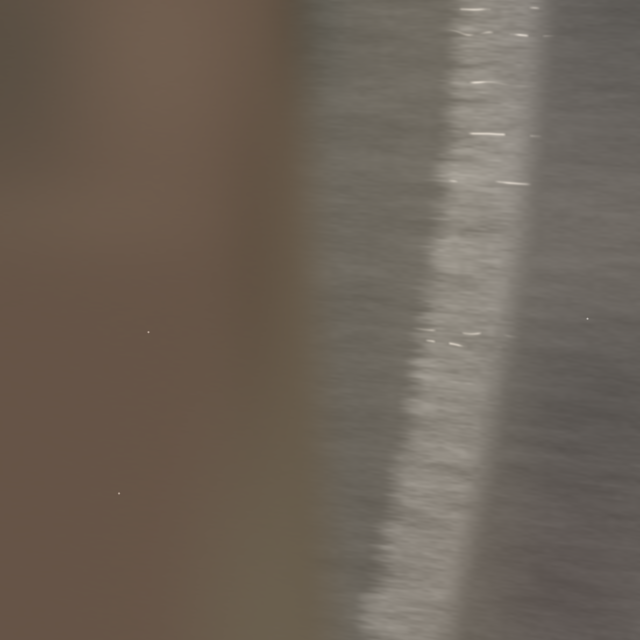
This texture is drawn by a WebGL 2 fragment shader. Its source:

```glsl
#version 300 es
precision highp float;
// Brushed metal: warm brown on the left, grey on the right, with a curved bright sheen.
// Broad soft patches set the tone; stretched value noise adds the brushed grain,
// and thin glints gather in rows across the sheen.
uniform vec2 u_resolution;
out vec4 outColor;

const vec3 BROWN = vec3(0.400, 0.330, 0.277);
const vec3 OLIVE = vec3(0.408, 0.362, 0.298);
const vec3 GREY = vec3(0.430, 0.410, 0.373);
const vec3 STEEL = vec3(0.405, 0.387, 0.368);
const vec3 SHEEN = vec3(0.165, 0.163, 0.162);
const vec3 GLINT = vec3(0.26, 0.25, 0.24);
const float GRAIN_STRENGTH = 0.085;
const float FINE_STRENGTH = 0.012;
const float SPECK_RADIUS = 0.0028;
const int ROW_COUNT = 8;
const float GLINT_ROWS[8] = float[8](0.990, 0.950, 0.873, 0.797, 0.718, 0.580, 0.482, 0.464);
const int SPECK_COUNT = 3;
const vec2 SPECKS[3] = vec2[3](vec2(0.232, 0.481), vec2(0.186, 0.229), vec2(0.918, 0.502));

float hash(vec2 p) {
    vec3 q = fract(vec3(p.xyx) * 0.1031);
    q += dot(q, q.yzx + 33.33);
    return fract((q.x + q.y) * q.z);
}

float noise(vec2 p) {
    vec2 i = floor(p), f = fract(p);
    f = f * f * (3.0 - 2.0 * f);
    return mix(mix(hash(i), hash(i + vec2(1, 0)), f.x),
               mix(hash(i + vec2(0, 1)), hash(i + vec2(1, 1)), f.x), f.y);
}

// Soft elliptical patch, 1 at its centre
float patchAt(vec2 p, vec2 centre, vec2 size) {
    vec2 d = (p - centre) / size;
    return exp(-dot(d, d));
}

// Horizontal grain in several stretched octaves, roughly -0.5 to 0.5
float grain(vec2 p) {
    float sum = 0.0, weight = 0.4;
    vec2 scale = vec2(7.0, 50.0);
    for (int i = 0; i < 4; i++) {
        sum += weight * (noise(p * scale + float(i) * 17.3) - 0.5);
        scale *= vec2(1.9, 1.75);
        weight *= 0.8;
    }
    return sum;
}

float sheenCentre(float y) {
    return 0.640 + 0.235 * y - 0.090 * y * y;
}

// Broad colour of the sheet without its sheen
vec3 baseColour(vec2 p, float metal) {
    vec3 col = mix(BROWN, OLIVE, smoothstep(0.24, 0.50, p.x - 0.12 * (p.y - 0.3)));
    col = mix(col, GREY, metal);
    col = mix(col, STEEL, smoothstep(0.70, 0.90, p.x));
    col += vec3(0.042, 0.040, 0.034) * patchAt(p, vec2(0.25, 0.93), vec2(0.15, 0.24));
    col += vec3(0.020, 0.020, 0.016) * patchAt(p, vec2(0.08, 0.66), vec2(0.24, 0.07));
    col -= vec3(0.050, 0.022, 0.016) * patchAt(p, vec2(0.0, 0.92), vec2(0.13, 0.22));
    col -= vec3(0.025, 0.025, 0.024) * patchAt(p, vec2(0.40, 0.62), vec2(0.06, 0.30));
    col += vec3(0.010, 0.015, 0.012) * patchAt(p, vec2(0.38, 0.05), vec2(0.14, 0.25));
    col -= vec3(0.060, 0.050, 0.045) * patchAt(p, vec2(0.48, 1.0), vec2(0.055, 0.17));
    col -= vec3(0.030, 0.030, 0.026) * patchAt(p, vec2(0.57, 0.18), vec2(0.08, 0.30));
    col -= vec3(0.045, 0.043, 0.040) * patchAt(p, vec2(0.95, 0.36), vec2(0.18, 0.13));
    col -= vec3(0.035, 0.045, 0.040) * patchAt(p, vec2(0.86, 0.08), vec2(0.20, 0.20));
    col -= vec3(0.035, 0.030, 0.028) * patchAt(p, vec2(1.0, 1.0), vec2(0.13, 0.16));
    col += vec3(0.030, 0.027, 0.022) * patchAt(p, vec2(0.95, 0.62), vec2(0.14, 0.14));
    return col;
}

void main() {
    vec2 p = gl_FragCoord.xy / u_resolution;
    float tilt = mix(0.13, 0.04, p.y);
    vec2 brushed = vec2(p.x, p.y + tilt * (p.x - 0.7));

    // Edge where the brown reflection gives way to grey metal
    float edge = 0.515 - 0.045 * p.y;
    float metal = smoothstep(-0.045, 0.055, p.x - edge);
    vec3 col = baseColour(p, metal);

    // Sheen: a flat core with ragged sides and a faint wide halo
    float streak = grain(brushed);
    float off = p.x - sheenCentre(p.y) + 0.035 * streak;
    float core = smoothstep(-0.095, -0.045, off) * (1.0 - smoothstep(0.030, 0.090, off));
    float halo = exp(-off * off / 0.018);
    float power = 0.85 + 0.15 * smoothstep(0.2, 0.8, p.y);
    col += SHEEN * power * (0.76 * core + 0.18 * halo);

    // Brushed grain, strongest in the sheen
    col += GRAIN_STRENGTH * streak * metal * (0.75 + 1.5 * core);
    float fine = noise(brushed * vec2(90.0, 260.0)) - 0.5;
    col += FINE_STRENGTH * fine * (0.25 + metal + 1.5 * core);

    // Rows of short broken glints
    for (int i = 0; i < ROW_COUNT; i++) {
        float wobble = 0.008 * (noise(vec2(p.x * 30.0, float(i) * 9.7)) - 0.5);
        float line = exp(-pow((brushed.y - GLINT_ROWS[i] + wobble) / 0.0022, 2.0));
        float dash = smoothstep(0.45, 0.85, noise(vec2(p.x * 55.0, float(i) * 5.3 + 40.0)));
        col += GLINT * line * dash * core;
    }

    // Tiny bright dust specks
    for (int i = 0; i < SPECK_COUNT; i++) {
        float d = length(p - SPECKS[i]);
        col += 0.35 * (1.0 - smoothstep(0.0, SPECK_RADIUS, d));
    }
    outColor = vec4(clamp(col, 0.0, 1.0), 1.0);
}
```
